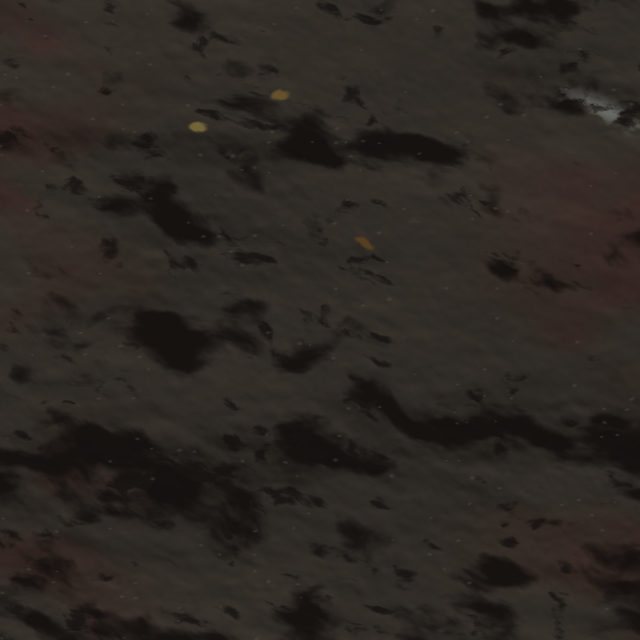
Reproduce this texture procedurally as a Shadertoy shader.

```glsl
// Dark, damp soil seen at a slant: layered value noise gives clods and grain,
// thresholded warped noise gives pits and cracks gathered along uneven ledges,
// and a few pale stones, flecks and yellow leaf scraps lie on top.

float hash(vec2 p) {
    return fract(sin(dot(p, vec2(127.1, 311.7))) * 43758.5453);
}

float noise(vec2 p) {
    vec2 i = floor(p), f = fract(p);
    f = f * f * (3.0 - 2.0 * f);
    return mix(mix(hash(i), hash(i + vec2(1, 0)), f.x),
               mix(hash(i + vec2(0, 1)), hash(i + vec2(1, 1)), f.x), f.y);
}

float fbm(vec2 p) {
    float sum = 0.0, amp = 0.5;
    for (int i = 0; i < 5; i++) {
        sum += amp * noise(p);
        p = mat2(1.9, 0.5, -0.5, 1.9) * p + 17.3;
        amp *= 0.5;
    }
    return sum;
}

// Soft horizontal ledge at the given height
float ledge(float y, float height, float width) {
    float d = (y - height) / width;
    return exp(-d * d);
}

// How broken the ground is: two ledges, a middle cluster, rough lower part
float roughness(vec2 uv) {
    float wobble = 0.09 * (fbm(uv * 5.0 + 3.0) - 0.5);
    float y = uv.y + wobble;
    float upper = ledge(y, 0.765 + 0.03 * uv.x, 0.022) * smoothstep(0.85, 0.6, uv.x);
    float lower = ledge(y, 0.25 + 0.08 * uv.x, 0.065);
    float corner = ledge(y, 1.12 - 0.27 * uv.x, 0.035) * smoothstep(0.65, 0.85, uv.x);
    float middle = 0.6 * exp(-dot(uv - vec2(0.35, 0.58), uv - vec2(0.35, 0.58)) * 16.0);
    float base = 0.4 * smoothstep(0.4, 0.1, uv.y);
    return min(upper + lower + corner + middle + base, 1.1);
}

// Pit depth from 0 to 1, stretched sideways and dipping to the right
float pits(vec2 uv, float rough) {
    vec2 q = uv + 0.05 * vec2(fbm(uv * 9.0), fbm(uv * 9.0 + 40.0));
    q.y += 0.22 * q.x;
    float broad = fbm(q * vec2(10.0, 19.0) + 5.0);
    float small = fbm(q * vec2(21.0, 38.0) + 60.0);
    float a = smoothstep(0.60, 0.80, broad + 0.17 * rough);
    float b = smoothstep(0.66, 0.81, small + 0.11 * rough);
    return max(a, 0.85 * b);
}

// Relief of the clods, used for soft light from above
float relief(vec2 uv) {
    return fbm(vec2(uv.x, uv.y + 0.2 * uv.x) * vec2(17.0, 30.0) + 9.0);
}

// Scattered flecks, one per cell at most
float flecks(vec2 uv, float cells, float share) {
    vec2 id = floor(uv * cells), f = fract(uv * cells) - 0.5;
    vec2 shift = 0.5 * vec2(hash(id + 4.0), hash(id + 8.0)) - 0.25;
    float size = 0.12 + 0.12 * hash(id + 15.0);
    float d = length((f - shift) * vec2(0.8, 1.3));
    return step(hash(id), share) * smoothstep(size, size * 0.2, d);
}

void mainImage(out vec4 fragColor, in vec2 fragCoord) {
    vec2 uv = fragCoord / iResolution.xy;
    float rough = roughness(uv);

    // Base soil with broad tone, clods and fine sideways grain
    float tone = fbm(uv * vec2(3.0, 4.5) + 21.0) - 0.5;
    float grain = noise(uv * vec2(75.0, 130.0)) + noise(uv * vec2(130.0, 190.0)) - 1.0;
    float light = relief(uv) - relief(uv + vec2(0.002, 0.009));
    vec3 soil = vec3(0.202, 0.183, 0.161);
    soil *= 1.0 + 0.35 * tone + 0.035 * grain + light * (0.35 + 0.5 * rough);
    soil *= 1.0 - 0.13 * rough;

    // Reddish stains, mostly near the sides
    float stain = smoothstep(0.48, 0.7, fbm(uv * vec2(5.0, 7.0) + 80.0));
    stain *= smoothstep(0.15, 0.5, abs(uv.x - 0.5));
    soil = mix(soil, soil * vec3(1.08, 0.87, 0.88), stain);

    // Pits and cracks
    vec3 col = mix(soil, vec3(0.075, 0.060, 0.054), 0.9 * pits(uv, rough));

    // Dull mineral flecks, thicker on broken ground
    float dust = flecks(uv + 0.01 * fbm(uv * 30.0), 48.0, 0.05 + 0.06 * rough);
    col = mix(col, vec3(0.33, 0.31, 0.28), 0.38 * dust);

    // Pale stones in a broken streak at the upper right, and a few strays
    vec2 s = uv - vec2(0.95, 0.825);
    s.y += 0.4 * s.x;
    float streak = exp(-dot(s * vec2(14.0, 55.0), s * vec2(14.0, 55.0)));
    float chips = fbm(uv * vec2(42.0, 60.0) + 33.0);
    float strays = smoothstep(0.6, 0.8, uv.y) * flecks(uv + 0.02 * chips, 13.0, 0.06);
    float stone = smoothstep(0.45, 0.65, chips) * max(streak, 0.6 * strays);
    col = mix(col, vec3(0.43, 0.44, 0.42), 0.9 * stone);

    // Yellow leaf scraps on the upper half
    for (int i = 0; i < 3; i++) {
        float k = float(i);
        vec2 center = vec2(0.31 + 0.13 * k, 0.80 - 0.09 * k + 0.14 * mod(k, 2.0));
        vec2 d = uv - center + 0.012 * (vec2(chips, fbm(uv * 50.0)) - 0.5);
        d.y += (0.5 * hash(vec2(k, 2.0)) - 0.1) * d.x;
        float leaf = smoothstep(1.0, 0.45, length(d / vec2(0.019, 0.010)));
        vec3 leafColor = mix(vec3(0.50, 0.43, 0.24), vec3(0.36, 0.26, 0.12), 0.5 * k);
        col = mix(col, leafColor, 0.85 * leaf);
    }

    fragColor = vec4(col, 1.0);
}
```
